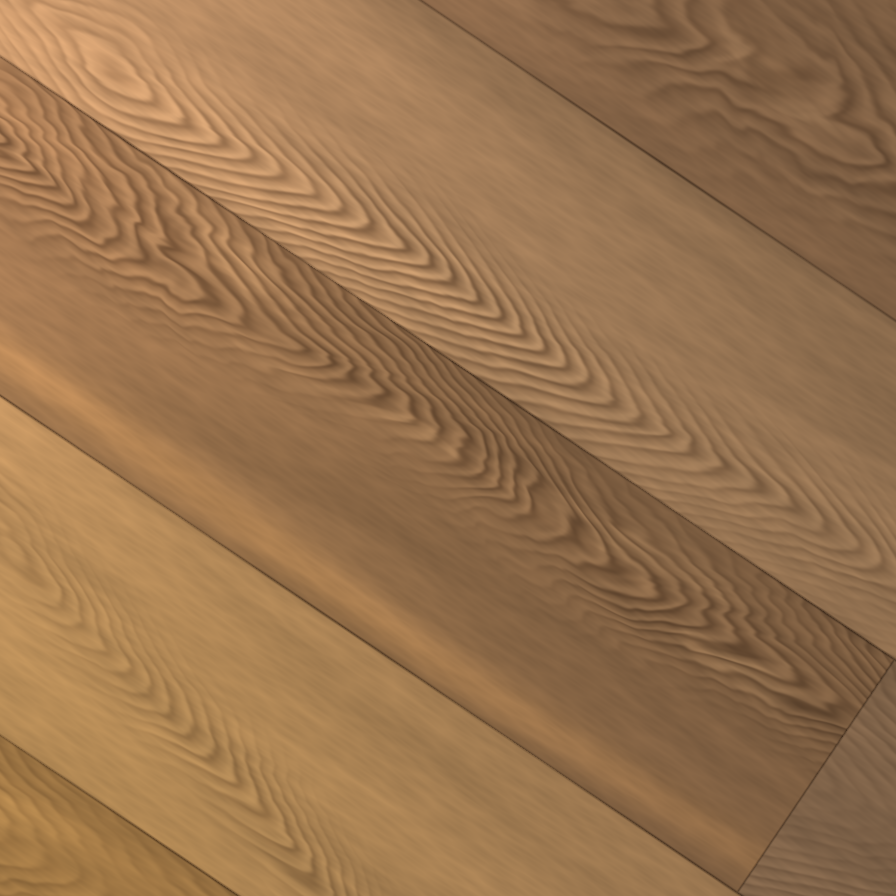
Reproduce this texture procedurally as a WebGL 1 fragment shader.

```glsl
precision highp float;
// Diagonal oak floorboards with cathedral grain under a warm light from the upper left.
uniform vec2 u_resolution;

const vec2 ALONG = vec2(0.829, -0.559);      // direction of the boards
const float BOARD_WIDTH = 0.314;
const float FIRST_SEAM = 0.149;
const float END_JOINT = 0.68;                // butt joint in the middle board
const float SEAM_WIDTH = 0.0024;
const float ARCH_PITCH = 0.036;              // ring spacing along the board
const float SIDE_PITCH = 0.0125;             // ring spacing across the board
const vec3 RING_SHADE = vec3(0.71, 0.68, 0.65);
const vec3 PALE_SHADE = vec3(1.17, 1.19, 1.20);
const vec3 SEAM_SHADE = vec3(0.62, 0.59, 0.56);
const vec2 LAMP = vec2(0.0, 0.92);

struct Board {
  vec3 tint;
  float axis;      // centre line of the arches
  float drift;     // sideways slope of that line
  float eye;       // where the rings close
  float warp;      // disorder of the rings
  float strength;  // contrast of the rings
  float coarse;    // ring spacing factor
  vec2 reach;      // ring extent below and above the axis
};

Board pickBoard(float id, float u) {
  if (id < -0.5) return Board(vec3(0.57, 0.425, 0.27), 0.07, 0.0, -0.5, 1.4, 0.6, 1.3, vec2(0.1));
  if (id < 0.5) return Board(vec3(0.635, 0.487, 0.330), 0.285, -0.26, -0.22, 1.1, 0.55, 1.05, vec2(0.035, 0.04));
  if (id < 1.5) {
    if (u > END_JOINT) return Board(vec3(0.54, 0.42, 0.31), 0.62, 0.0, 0.3, 1.2, 0.5, 1.1, vec2(0.2));
    return Board(vec3(0.525, 0.393, 0.272), 0.69, 0.0, -0.5, 2.3, 1.0, 1.1, vec2(0.05, 0.11));
  }
  if (id < 2.5) return Board(vec3(0.622, 0.480, 0.342), 0.845, 0.01, -0.415, 1.0, 0.9, 1.0, vec2(0.09, 0.048));
  return Board(vec3(0.535, 0.402, 0.285), 1.23, 0.0, -0.1, 2.2, 0.65, 1.9, vec2(0.08, 0.2));
}

// Layered sines, each layer bending the next.
float waves(vec2 q) {
  float sum = 0.0;
  float amp = 0.5;
  for (int i = 0; i < 4; i++) {
    q += 0.6 * sin(q.yx * 1.3 + float(i) * 1.7);
    sum += amp * sin(q.x) * cos(q.y);
    q = mat2(0.8, -0.6, 0.6, 0.8) * q * 1.9 + 3.1;
    amp *= 0.5;
  }
  return sum;
}

vec2 hash2(vec2 c) {
  return fract(sin(vec2(dot(c, vec2(127.1, 311.7)), dot(c, vec2(269.5, 183.3)))) * 43758.5);
}

// Cellular noise: distance to the nearest scattered point.
float cells(vec2 q) {
  vec2 base = floor(q);
  float nearest = 2.0;
  for (int y = -1; y <= 1; y++) {
    for (int x = -1; x <= 1; x++) {
      vec2 c = base + vec2(float(x), float(y));
      nearest = min(nearest, length(c + hash2(c) - q));
    }
  }
  return nearest;
}

float seamLine(float d, float width) {
  float soft = max(0.0015, 0.7 / u_resolution.y);
  return 1.0 - smoothstep(width * 0.5 - soft, width * 0.5 + soft, abs(d));
}

void main() {
  vec2 p = gl_FragCoord.xy / u_resolution.y;
  float u = dot(p, ALONG);
  float v = dot(p, vec2(-ALONG.y, ALONG.x));
  float row = (v - FIRST_SEAM) / BOARD_WIDTH;
  float id = floor(row);
  float t = row - id;
  Board b = pickBoard(id, u);
  float seed = id * 7.3 + (id == 1.0 ? step(END_JOINT, u) * 4.0 : 0.0);

  // Cathedral rings: nested arches closing along the axis.
  float bend = waves(vec2(u * 9.0 + seed, v * 26.0 / b.coarse));
  float axis = b.axis + b.drift * u + 0.008 * sin(u * 11.0 + seed);
  float side = v - axis;
  vec2 r = vec2((u - b.eye) / ARCH_PITCH, side / SIDE_PITCH) / b.coarse;
  float phase = sqrt(r.x * r.x + 0.6) + sqrt(r.y * r.y + 0.8) + b.warp * bend;
  float ring = pow(0.5 + 0.5 * sin(6.2832 * phase + 0.6 * sin(6.2832 * phase)), 1.3);
  float extent = side / (side < 0.0 ? b.reach.x : b.reach.y);
  float patches = waves(vec2(u * 5.0 - seed, v * 17.0 + 2.0));
  float grain = b.strength * exp(-extent * extent) * clamp(0.72 + 0.9 * patches, 0.15, 1.0);

  vec3 color = b.tint * mix(vec3(1.0), RING_SHADE, ring * grain);
  color *= mix(vec3(1.0), PALE_SHADE, (1.0 - ring) * grain * 0.6);

  // Pale figure between the disordered rings.
  float figure = smoothstep(0.2, 0.5, waves(vec2(u * 11.0 + seed, v * 38.0)));
  color *= mix(vec3(1.0), PALE_SHADE, figure * grain * step(1.3, b.warp));

  // Broad tone across the boards, with a golden streak in the middle one.
  if (id == 1.0 && u < END_JOINT) {
    float streak = exp(-pow((t - 0.11 + 0.02 * sin(u * 7.0)) / 0.075, 2.0));
    color *= 1.0 + streak * vec3(0.17, 0.16, 0.11);
  }
  if (id == 2.0) color *= mix(1.05, 0.92, t);

  // Long fibres and fine pores.
  float fibre = 0.075 * waves(vec2(u * 4.0 + seed, v * 38.0));
  fibre += 0.045 * waves(vec2(u * 15.0 - seed, v * 125.0));
  fibre += 0.07 * (cells(vec2(u * 26.0 + seed, v * 150.0)) - 0.42);
  color *= 1.0 + fibre;

  // Seams with a faint shade beside them.
  float edge = min(t, 1.0 - t) * BOARD_WIDTH;
  float seam = seamLine(edge, SEAM_WIDTH) * (0.8 + 0.2 * sin(u * 13.0 + v * 40.0));
  if (id == 1.0) seam = max(seam, 0.9 * seamLine(u - END_JOINT, SEAM_WIDTH * 0.7));
  color *= 1.0 - 0.06 * exp(-edge / 0.008);
  color *= mix(vec3(1.0), SEAM_SHADE, seam);

  // Warm light fading to the right, golden toward the lower left.
  vec2 toLamp = p - LAMP;
  float glow = exp(-5.0 * dot(toLamp, toLamp));
  color *= 1.12 - 0.21 * p.x + glow * vec3(0.19, 0.16, 0.15);
  color.b *= 1.0 - 0.10 * (1.0 - smoothstep(0.0, 0.9, length(p)));
  gl_FragColor = vec4(color, 1.0);
}
```
